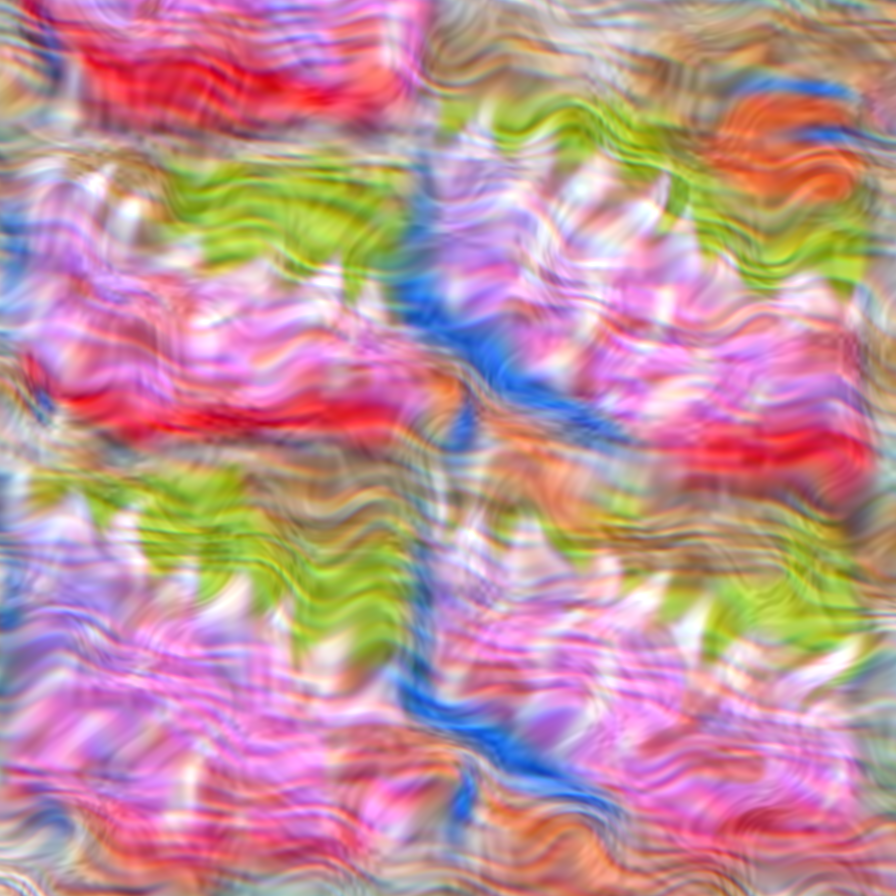
Give the GLSL for this pattern, as a Shadertoy shader.

```glsl
// Two by two sagging, iridescent pillows with toothed highlights and rippled grain.
const float TAU = 6.28319;
const vec2 FIRST = vec2(0.25, 0.26);    // centre of the lower left pillow
const vec2 STEP = vec2(0.475, 0.42);    // spacing between pillows
const vec2 HALF_SIZE = vec2(0.235, 0.22);
const float SQUAT = 0.16;               // half height of the short pillow
const float TEETH = 13.0;               // diagonal highlights across the canvas
const float WARP = 0.035;
const float GRAIN = 0.40;
const vec2 RIPPLE = vec2(24.0, 112.0);

const vec3 TAN = vec3(0.69, 0.55, 0.41);
const vec3 PEARL = vec3(0.78, 0.74, 0.75);
const vec3 MAGENTA = vec3(0.90, 0.50, 0.87);
const vec3 ROSE = vec3(0.83, 0.43, 0.53);
const vec3 LILAC = vec3(0.64, 0.56, 0.91);
const vec3 GREEN = vec3(0.61, 0.72, 0.20);
const vec3 WHITE = vec3(0.95, 0.95, 0.93);
const vec3 RED = vec3(0.88, 0.14, 0.24);
const vec3 BLUE = vec3(0.16, 0.42, 0.88);
const vec3 ORANGE = vec3(0.88, 0.43, 0.27);
const vec3 SHADE = vec3(0.30, 0.27, 0.33);

float hash(vec2 p) {
    vec3 q = fract(p.xyx * 0.1031);
    q += dot(q, q.yzx + 33.33);
    return fract((q.x + q.y) * q.z);
}

float noise(vec2 p) {
    vec2 i = floor(p), f = fract(p);
    f = f * f * (3.0 - 2.0 * f);
    return mix(mix(hash(i), hash(i + vec2(1, 0)), f.x),
               mix(hash(i + vec2(0, 1)), hash(i + vec2(1, 1)), f.x), f.y);
}

float bell(float x, float width) {
    x /= width;
    return exp(-x * x);
}

float below(float a, float b, float x) { return 1.0 - smoothstep(a, b, x); }

vec3 ground(vec2 p) {
    vec3 c = mix(TAN, PEARL, smoothstep(0.25, 0.75, noise(p * vec2(9, 14) + 5.0)));
    c = mix(c, ROSE, 0.5 * smoothstep(0.45, 0.9, noise(p * vec2(7, 17) + 31.0)));
    return mix(c, vec3(0.47, 0.66, 0.62), 0.6 * smoothstep(0.6, 0.9, noise(p * vec2(6, 20) + 63.0)));
}

// Paints one pillow over the colour beneath; id is its column and row.
vec3 pillow(vec3 under, vec2 p, vec2 id) {
    bool squat = id == vec2(0, 1);
    vec2 size = vec2(HALF_SIZE.x + 0.015 * id.x, squat ? SQUAT : HALF_SIZE.y);
    vec2 q = (p - FIRST - STEP * id) / size;
    float wobble = noise(p * 11.0 + id * 7.0) - 0.5;
    float corner = id.x > 0.5 ? 0.05 : 0.5;
    float rise = q.y - max(-0.95, -corner - 0.75 * (q.x + 1.0)) + 0.12 * wobble;
    float sides = below(0.88, 1.06, abs(q.x));
    float inside = sides * smoothstep(-0.08, 0.08, rise) * below(0.82, 1.04, q.y + 0.2 * wobble);

    // Pink belly with broken diagonal highlights
    float tooth = 0.5 + 0.5 * sin(TAU * TEETH * (p.x - 0.5 * p.y) + 4.0 * wobble);
    float h = q.y - 0.27 + 0.48 * q.x + 0.35 * wobble - 0.22 * (tooth - 0.5);
    float patches = noise(p * vec2(23, 28) + 17.0);
    vec3 c = mix(ROSE, MAGENTA, smoothstep(0.2, 0.55, patches));
    c = mix(c, LILAC, 0.75 * below(-0.95, -0.4, q.x + 0.7 * wobble));
    c = mix(c, LILAC, 0.6 * smoothstep(0.6, 0.9, noise(p * 15.0 + 41.0)));
    c = mix(c, WHITE, 0.75 * tooth * tooth * smoothstep(0.3, 0.75, noise(p * vec2(19, 17) + 71.0)));

    // Green shoulder, browned in patches and fading towards the seam
    vec3 shoulder = mix(GREEN, TAN, smoothstep(0.45, 0.8, noise(p * 13.0 + 9.0)));
    shoulder = mix(shoulder, under, smoothstep(0.5, 0.95, h) * (0.5 + 0.4 * min(id.y, 1.0)));
    c = mix(c, shoulder, smoothstep(-0.04, 0.22, h));
    c = mix(c, WHITE, 0.85 * bell(h + 0.03, 0.17) * (0.3 + 0.7 * tooth));
    c = mix(c, SHADE, 0.5 * bell(q.x - 0.98, 0.06));
    vec3 col = mix(under, c, inside);

    // Red hem, with a shadow beneath it
    float hem = sides * mix(0.5, 0.95, min(id.y, 1.0));
    hem *= id.x > 0.5 ? smoothstep(-0.15, 0.35, q.x) : below(0.6, 0.95, q.x);
    col = mix(col, SHADE, 0.6 * hem * bell(rise + 0.15, 0.06));
    col = mix(col, RED, hem * bell(rise - 0.02, 0.15));

    // Blue left rim, and a blue arc with orange lining at the cut corner
    col = mix(col, BLUE, 0.6 * bell(q.x + 1.03, 0.07) * bell(q.y - 0.3, 0.5));
    float arc = id.x * smoothstep(-1.3, -0.95, q.x) * below(-0.4, 0.1, q.x);
    col = mix(col, ORANGE, 0.8 * arc * bell(rise + 0.48, 0.16));
    col = mix(col, BLUE, 0.95 * arc * bell(rise + 0.1, 0.15));
    vec2 hook = q - vec2(-0.82, -0.74);
    hook.x += 0.4 * hook.y * hook.y;
    float curl = bell(hook.x, 0.07) * bell(hook.y, 0.2);
    col = mix(col, WHITE, 0.6 * bell(hook.x - 0.1, 0.05) * bell(hook.y + 0.15, 0.2));
    return mix(col, BLUE, curl * mix(0.55, 0.95, id.x));
}

// Orange fold between two blue strokes near the upper right corner.
vec3 fold(vec3 col, vec2 p) {
    vec2 q = (p - vec2(0.88, 0.835)) / vec2(0.09, 0.06);
    col = mix(col, ORANGE, below(0.7, 1.15, length(q)));
    for (int i = 0; i < 2; i++) {
        float k = float(i);
        vec2 d = q - vec2(0.15 + 0.45 * k, 1.0 - 0.9 * k);
        col = mix(col, BLUE, 0.85 * bell(d.x, 0.8 - 0.2 * k) * bell(d.y + 0.2 * d.x * d.x, 0.16));
    }
    return col;
}

void mainImage(out vec4 fragColor, in vec2 fragCoord) {
    vec2 uv = fragCoord / iResolution.xy;
    vec2 drift = vec2(noise(uv * 14.0), noise(uv * 14.0 + 50.0)) - 0.5;
    vec2 p = uv + WARP * drift;

    // Four pillows plus the hem of one above the left column
    vec3 col = ground(p);
    for (int i = 0; i < 5; i++) col = pillow(col, p, vec2(i % 2, i / 2));
    col = fold(col, p);

    // Wavy combed grain, slightly different in each channel
    vec2 g = (uv + vec2(0.0, 0.06 * drift.x + 0.15 * uv.x)) * RIPPLE;
    vec3 grain = vec3(noise(g), noise(g + vec2(0.3, 0.35)), noise(g + vec2(0.6, 0.7))) - 0.5;
    float maze = noise(uv * 95.0 + 9.0 * drift) - 0.5;
    col += GRAIN * (0.8 * grain + 0.35 * maze);
    fragColor = vec4(clamp(col, 0.0, 1.0), 1.0);
}
```
